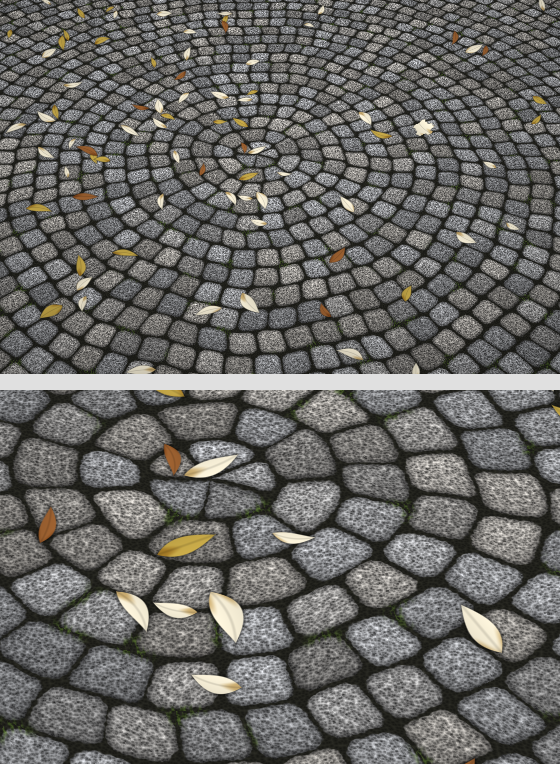
Top: the whole. Bottom: its middle third, enlarged.
Give the GLSL for this texture, as a WebGL 2 fragment shader.

```glsl
#version 300 es
precision highp float;
// Concentric rings of worn granite setts in perspective, with tufts of grass and fallen leaves.

#define HORIZON 2.172              // height of the vanishing line
#define CENTRE vec2(0.6875, 0.59)  // hub of the rings
#define SETT_SCALE vec2(27.0, 69.0) // setts per unit across and in depth
#define JOINT 0.018                // half width of the gaps
#define CORNER 0.24                // rounding of the setts
#define LEAVES 80
#define LEAF_SIZE 0.029
#define LOBED_LEAF vec2(1.133, 0.658)

const float TAU = 6.2831853;
const vec3 SOIL = vec3(0.125, 0.125, 0.105);
const vec3 COOL_STONE = vec3(0.485, 0.49, 0.50);
const vec3 WARM_STONE = vec3(0.505, 0.495, 0.48);
const vec3 GRASS = vec3(0.22, 0.29, 0.12);
const vec3 CREAM = vec3(0.93, 0.90, 0.81);
const vec3 OCHRE = vec3(0.74, 0.63, 0.27);
const vec3 RUST = vec3(0.58, 0.36, 0.18);

uniform vec2 u_resolution;
out vec4 fragColor;

vec2 hash2(vec2 p) {
  vec3 q = fract(p.xyx * vec3(0.1031, 0.1030, 0.0973));
  q += dot(q, q.yzx + 33.33);
  return fract((q.xx + q.yz) * q.zy);
}

// Distance to the nearest scattered point.
float cellular(vec2 p) {
  vec2 cell = floor(p), f = p - cell;
  float nearest = 2.0;
  for (int y = -1; y <= 1; y++)
    for (int x = -1; x <= 1; x++) {
      vec2 o = vec2(x, y);
      nearest = min(nearest, length(o + hash2(cell + o + 90.0) - f));
    }
  return nearest;
}

float roundBox(vec2 p, vec2 halfSize, float radius) {
  radius = min(radius, min(halfSize.x, halfSize.y));
  vec2 q = abs(p) - halfSize + radius;
  return length(max(q, 0.0)) + min(max(q.x, q.y), 0.0) - radius;
}

vec3 paving(vec2 ground, float blur) {
  vec2 g = ground + 0.10 * sin(ground.yx * 1.1 + vec2(0.0, 2.0))
                  + 0.03 * sin(ground.yx * 3.7 + vec2(1.0, 4.0));
  // Ring, then sett within the ring.
  float r = max(length(g), 0.001), ring = floor(r);
  float count = max(5.0, floor(TAU * (ring + 0.5) + 0.5));
  float turn = fract(atan(g.y, g.x) / TAU + hash2(vec2(ring, 7.0)).x);
  turn = fract(turn + 0.12 / count * sin(TAU * turn * 3.0 + ring));
  float index = floor(turn * count), width = TAU * r / count;
  vec2 id = vec2(ring, index) + 11.0;
  vec2 rnd = hash2(id), vary = hash2(id + 51.0);
  vec2 q = vec2((turn * count - index - 0.5) * width, r - ring - 0.5);

  // Worn outline.
  float coarse = cellular(g * 9.0), fine = cellular(g * 19.0 + 5.0);
  vec2 halfSize = max(vec2(width, 1.0) * 0.5 - JOINT - 0.035 * rnd, 0.02);
  float d = roundBox(q + (vary - 0.5) * 0.03, halfSize, CORNER + 0.08 * (vary.x - 0.5));
  d += (coarse - 0.47) * 0.05;

  // Cushioned top, lit from the far side, with granite speckle.
  vec2 outward = g / r;
  float tilt = outward.y * q.y + outward.x * q.x;
  float light = mix(0.60, 1.04, smoothstep(0.03, -0.14, d)) + 0.20 * tilt;
  float grit = hash2(floor(g * 24.0) + 200.0).x - 0.5;
  float speckle = 1.0 + 0.55 * (coarse - 0.47) + 0.75 * (fine - 0.47) + 0.28 * grit;
  vec3 stone = mix(COOL_STONE, WARM_STONE, smoothstep(0.3, 0.8, vary.y));
  stone *= light * speckle * mix(0.84, 1.17, rnd.x);
  vec3 color = mix(SOIL * (0.7 + 0.6 * fine), stone, smoothstep(blur, -blur, d));

  // Grass rooted in some joints.
  float tuft = smoothstep(0.25, 0.06, cellular(g * 0.6 + 3.0));
  float blades = smoothstep(0.3, 0.65, cellular(g * vec2(13.0, 5.0) + 2.0 * q.x));
  float grass = tuft * blades * smoothstep(-0.12, 0.02, d);
  return mix(color, GRASS * (0.5 + 1.2 * fine), 0.8 * grass);
}

vec3 addLeaf(vec3 color, vec2 p, float i, float px) {
  vec2 a = hash2(vec2(i, 3.0)), b = hash2(vec2(i, 19.0)), c = hash2(vec2(i, 41.0));
  // Every other leaf gathers at the far left.
  vec2 place = fract(i * vec2(0.7549, 0.5698) + 0.25 * a);
  place = mod(i, 2.0) < 0.5 ? place * vec2(0.72, 0.54) + vec2(0.0, 0.46) : place * vec2(1.5, 1.0);
  bool lobed = i < 0.5;
  if (lobed) place = LOBED_LEAF;
  float size = LEAF_SIZE * mix(0.6, 1.15, b.x) * (HORIZON - place.y) / 1.58;
  if (lobed) size = LEAF_SIZE * 1.1;
  vec2 q = (p - place) * vec2(1.0, 1.25);
  if (dot(q, q) > 4.0 * size * size) return color;
  float angle = TAU * b.y;
  q = mat2(cos(angle), -sin(angle), sin(angle), cos(angle)) * q;
  vec2 n = q / size;
  n.y += (c.x - 0.5) * 0.5 * (n.x * n.x - 0.3);
  float blade = abs(n.y) - mix(0.28, 0.46, a.y) * (1.0 - n.x * n.x) * (1.0 + 0.3 * n.x);
  float star = length(n) - 0.76 - 0.13 * cos(5.0 * atan(n.y, n.x)) - 0.06 * sin(n.x * 19.0);
  float d = (lobed ? star : blade) * size;

  vec3 tone = c.y < 0.58 || lobed ? CREAM : (c.y < 0.82 ? OCHRE : RUST);
  tone = mix(tone, tone * vec3(0.82, 0.72, 0.52), smoothstep(0.35, 1.0, n.x + 0.3 * sin(n.y * 9.0 + i)));
  tone *= 1.0 - 0.12 * smoothstep(0.08, 0.0, abs(n.y)) + 0.1 * n.y;
  color *= 1.0 - 0.45 * smoothstep(0.004, -0.001, d);
  return mix(color, tone, smoothstep(px, -px, d));
}

void main() {
  vec2 p = gl_FragCoord.xy / u_resolution.y;
  float px = 1.0 / u_resolution.y, depth = HORIZON - p.y;
  vec2 ground = SETT_SCALE * vec2((p.x - CENTRE.x) / depth, 1.0 / depth - 1.0 / (HORIZON - CENTRE.y));
  float blur = 0.4 * SETT_SCALE.y * px / (depth * depth) + 0.01;
  vec3 color = paving(ground, blur);
  for (int i = 0; i < LEAVES; i++) color = addLeaf(color, p, float(i), px);
  vec2 edge = gl_FragCoord.xy / u_resolution - vec2(0.5, 0.6);
  fragColor = vec4(color * (1.05 - 0.4 * dot(edge, edge)), 1.0);
}
```
